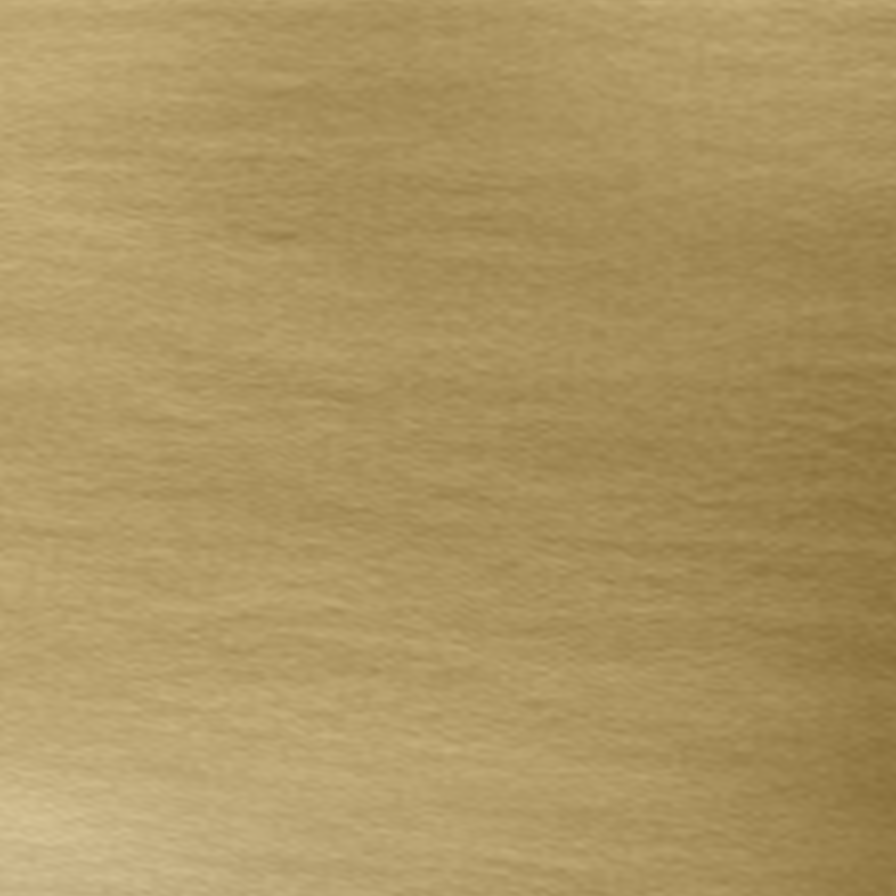
A WebGL 2 fragment shader for this texture:

```glsl
#version 300 es
precision highp float;
// Golden tan fibrous sheet with fine, nearly horizontal grain and soft uneven light.
uniform vec2 u_resolution;
out vec4 outColor;

float hash(vec2 p) {
  return fract(sin(dot(p, vec2(127.1, 311.7))) * 43758.5453);
}

// Smooth value noise in -1..1
float noise(vec2 p) {
  vec2 cell = floor(p), f = fract(p);
  f = f * f * (3.0 - 2.0 * f);
  float low = mix(hash(cell), hash(cell + vec2(1, 0)), f.x);
  float high = mix(hash(cell + vec2(0, 1)), hash(cell + vec2(1, 1)), f.x);
  return mix(low, high, f.y) * 2.0 - 1.0;
}

// Round patch of light
float glow(vec2 p, vec2 center, vec2 radius) {
  vec2 d = (p - center) / radius;
  return exp(-dot(d, d));
}

// Fibre relief: octaves shrink from long strands to short grain
float fibreHeight(vec2 p) {
  vec2 scale = vec2(10.0, 60.0);
  float height = 0.0, amplitude = 0.5;
  for (int i = 0; i < 4; i++) {
    height += amplitude * noise(p * scale + float(i) * 17.3);
    scale *= vec2(2.1, 1.45);
    amplitude *= 0.8;
  }
  return height;
}

void main() {
  vec2 uv = gl_FragCoord.xy / u_resolution;

  // Bend the strands gently, sloping down to the right near the bottom
  vec2 p = uv;
  p.y += uv.x * mix(0.11, 0.03, uv.y);
  p.y += 0.012 * noise(uv * vec2(3.0, 5.0)) + 0.004 * noise(uv * vec2(14.0, 18.0) + 5.0);

  // Relief lit from above
  float height = fibreHeight(p);
  float relief = height - fibreHeight(p + vec2(-0.001, 0.004));
  float patches = 0.8 + 0.4 * noise(uv * vec2(4.0, 9.0) + 31.0);

  // Broad light and shade
  float tone = 0.095 * (0.5 - uv.x);
  tone += 0.08 * glow(uv, vec2(0.0, 0.03), vec2(0.4, 0.2));
  tone += 0.075 * glow(uv, vec2(0.9, 0.98), vec2(0.3, 0.2));
  tone += 0.04 * glow(uv, vec2(0.55, 0.1), vec2(0.35, 0.2));
  tone += 0.03 * glow(uv, vec2(0.05, 0.9), vec2(0.2, 0.25));
  tone -= 0.025 * glow(uv, vec2(0.4, 0.85), vec2(0.25, 0.2));
  tone -= 0.045 * glow(uv, vec2(1.02, 0.45), vec2(0.2, 0.25));
  tone -= 0.06 * glow(uv, vec2(1.02, 0.05), vec2(0.13, 0.22));
  tone += 0.035 * smoothstep(0.985, 1.0, uv.y);

  // Streaks, relief and tiny grain
  tone += 0.016 * noise(p * vec2(3.0, 20.0) + 9.0);
  tone += 0.012 * noise(p * vec2(6.0, 45.0) + 41.0);
  tone += 0.012 * height + 0.05 * relief * patches;
  tone += 0.018 * noise(p * vec2(110.0, 170.0));

  vec3 color = vec3(0.662, 0.57, 0.368) + tone * vec3(1.0, 1.04, 1.05);
  color.b += 0.045 * glow(uv, vec2(0.0), vec2(0.45, 0.16));
  color.g += 0.015 * glow(uv, vec2(0.0), vec2(0.45, 0.16));
  outColor = vec4(color, 1.0);
}
```
